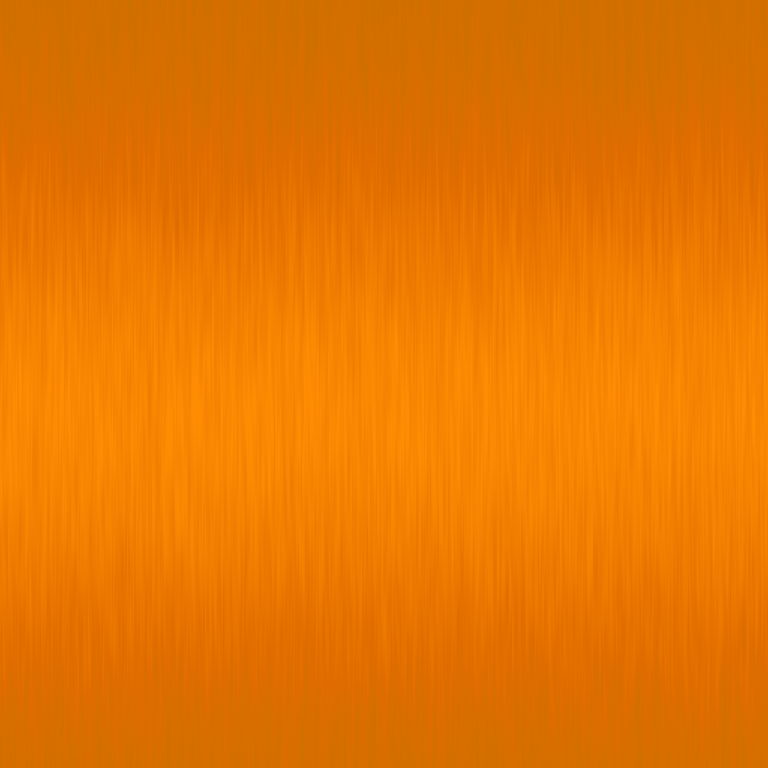
This texture is drawn by a Shadertoy shader. Its source:

```glsl
const vec3 SHADOW_OCHRE = vec3(0.790, 0.440, 0.000);
const vec3 DEEP_ORANGE  = vec3(0.880, 0.424, 0.000);
const vec3 BRIGHT_AMBER = vec3(1.000, 0.550, 0.008);
const float DEEP_TONE = 0.33;      // tone at which the ramp reaches deep orange

const float SHEEN_HEIGHT = 0.46;   // centre of the bright band
const float SHEEN_WIDTH = 0.31;
const float SHEEN_FLOOR = 0.07;
const float SHEEN_PEAK = 0.89;

const vec3 STREAK_COLUMNS = vec3(512.0, 256.0, 72.0);  // fine, medium, broad
const vec3 STREAK_WEIGHTS = vec3(0.070, 0.042, 0.016);
const float END_CONTRAST = 0.55;   // grain strength outside the bright band
const float SLOW_WAVE = 8.0;       // vertical frequencies along a streak
const float FAST_WAVE = 36.0;
const float TAU = 6.2831853;

float hash(float n) {
    return fract(sin(n * 12.9898 + 4.137) * 4375.545);
}

// Layered sines running up one column, with random phase and frequency
float columnWave(float column, float y) {
    float vary = 0.5 + hash(column + 31.7);
    float slow = sin(y * SLOW_WAVE * vary + TAU * hash(column));
    float fast = sin(y * FAST_WAVE * vary + TAU * hash(column + 73.3));
    return slow + 0.8 * fast;
}

// Blend neighbouring columns so that streak edges stay soft
float streaks(vec2 uv, float columns, float seed) {
    float x = uv.x * columns;
    float column = floor(x) + seed;
    float blend = smoothstep(0.0, 1.0, fract(x));
    return mix(columnWave(column, uv.y), columnWave(column + 1.0, uv.y), blend);
}

vec3 metalRamp(float tone) {
    vec3 dark = mix(SHADOW_OCHRE, DEEP_ORANGE, clamp(tone / DEEP_TONE, 0.0, 1.0));
    return mix(dark, BRIGHT_AMBER, clamp((tone - DEEP_TONE) / (1.0 - DEEP_TONE), 0.0, 1.0));
}

void mainImage(out vec4 fragColor, in vec2 fragCoord) {
    vec2 uv = fragCoord / iResolution.xy;

    // Horizontal sheen
    float offset = (uv.y - SHEEN_HEIGHT) / SHEEN_WIDTH;
    float sheen = exp(-offset * offset);
    float tone = mix(SHEEN_FLOOR, SHEEN_PEAK, sheen);

    // Brushed grain at three widths, calmer towards the dark ends
    vec3 grain = vec3(streaks(uv, STREAK_COLUMNS.x, 11.0),
                      streaks(uv, STREAK_COLUMNS.y, 717.0),
                      streaks(uv, STREAK_COLUMNS.z, 1203.0));
    float contrast = mix(END_CONTRAST, 1.0, smoothstep(0.0, 0.5, sheen));
    tone += contrast * dot(grain, STREAK_WEIGHTS);

    fragColor = vec4(metalRamp(tone), 1.0);
}
```
